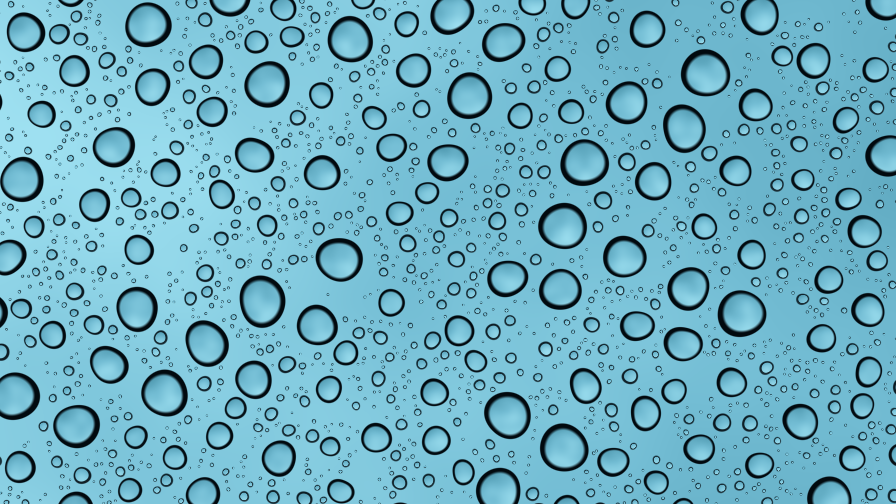
Reproduce this texture procedurally as a Shadertoy shader.

```glsl
// Water drops with dark rims scattered over softly lit blue glass.

const vec3 DEEP_BLUE = vec3(0.31, 0.60, 0.69);
const vec3 MID_BLUE  = vec3(0.45, 0.74, 0.83);
const vec3 PALE_BLUE = vec3(0.62, 0.88, 0.945);
const vec3 RIM_INK   = vec3(0.005, 0.035, 0.055);

// Per layer: cell size, smallest radius, largest radius (canvas heights).
const int LAYERS = 6;
const vec3 LAYER_SIZES[LAYERS] = vec3[LAYERS](
    vec3(0.132, 0.025, 0.049),
    vec3(0.094, 0.013, 0.026),
    vec3(0.058, 0.008, 0.014),
    vec3(0.036, 0.004, 0.008),
    vec3(0.023, 0.0018, 0.004),
    vec3(0.027, 0.0020, 0.005));
const float PRESENCE = 0.92;    // chance that a cell holds a drop
const float WOBBLE = 0.045;     // irregularity of the outline
const float CLEARANCE = 0.003;  // gap kept between drops
const float TAU = 6.2831853;

struct Drop { vec2 centre; float radius; vec3 seed; };

vec3 hash3(vec3 p) {
    p = fract(p * vec3(0.1031, 0.1030, 0.0973));
    p += dot(p, p.yxz + 33.33);
    return fract((p.xxy + p.yxx) * p.zyx);
}

mat2 rotation(float angle) {
    float c = cos(angle), s = sin(angle);
    return mat2(c, s, -s, c);
}

float gradientAt(vec2 corner, vec2 offset) {
    float angle = TAU * hash3(vec3(corner, 71.0)).x;
    return dot(vec2(cos(angle), sin(angle)), offset);
}

float gradientNoise(vec2 p) {
    vec2 i = floor(p), f = p - i;
    vec2 u = f * f * f * (f * (f * 6.0 - 15.0) + 10.0);
    vec2 e = vec2(1.0, 0.0);
    return mix(mix(gradientAt(i, f), gradientAt(i + e, f - e), u.x),
               mix(gradientAt(i + e.yx, f - e.yx), gradientAt(i + 1.0, f - 1.0), u.x), u.y);
}

// The drop of one layer in the cell at p, moved by whole cells.
// Rows slide sideways at random and each layer is turned, hiding the grid.
Drop dropNear(vec2 p, int layer, vec2 stepCells) {
    vec3 size = LAYER_SIZES[layer];
    float id = float(layer);
    mat2 turn = rotation(0.45 + 1.3 * id);
    vec2 g = turn * p / size.x;
    float row = floor(g.y) + stepCells.y;
    float slide = hash3(vec3(row, 17.0, id + 5.0)).x;
    vec2 cell = vec2(floor(g.x - slide) + stepCells.x, row);
    vec3 place = hash3(vec3(cell, id * 7.0 + 1.0));
    vec3 seed = hash3(vec3(cell, id * 7.0 + 4.0));
    float radius = mix(size.y, size.z, seed.x * mix(seed.x, 1.0, 0.5));
    float room = max(0.0, 0.5 * size.x - 1.18 * radius);
    vec2 centre = (cell + vec2(slide, 0.0) + 0.5) * size.x + (2.0 * place.xy - 1.0) * room;
    return Drop(centre * turn, place.z < PRESENCE ? radius : 0.0, seed);
}

// True when a drop of a larger layer already takes the place.
bool isBlocked(Drop d, int layer) {
    for (int larger = 0; larger < layer; larger++)
        for (int k = 0; k < 9; k++) {
            Drop o = dropNear(d.centre, larger, vec2(k % 3 - 1, k / 3 - 1));
            float reach = 1.08 * (d.radius + o.radius) + CLEARANCE;
            if (o.radius > 0.0 && distance(d.centre, o.centre) < reach) return true;
        }
    return false;
}

vec3 blueTone(float t) {
    vec3 shade = mix(DEEP_BLUE, MID_BLUE, clamp(2.0 * t, 0.0, 1.0));
    return mix(shade, PALE_BLUE, clamp(2.0 * t - 1.0, 0.0, 1.0));
}

// Glass lit from the left, with broad cloudy patches.
float glassTone(vec2 p, float aspect) {
    vec2 uv = p / vec2(aspect, 1.0);
    float glow = exp(-10.0 * dot(uv - vec2(0.17, 0.66), uv - vec2(0.17, 0.66)));
    return 0.80 - 0.45 * uv.x + 0.16 * glow
         + 0.28 * gradientNoise(p * 1.9 + 3.0) + 0.06 * gradientNoise(p * 7.0);
}

vec3 paintDrop(vec3 backdrop, Drop d, vec2 p, float aspect, float pixel) {
    // Slightly stretched, wavy outline
    vec2 q = p - d.centre;
    float angle = atan(q.y, q.x);
    float stretch = WOBBLE * (0.5 + 1.6 * d.seed.y * d.seed.y * d.seed.y);
    float outline = 1.0 + stretch * cos(2.0 * angle + TAU * d.seed.z)
                  + 0.5 * WOBBLE * cos(3.0 * angle + TAU * d.seed.y);
    vec2 n = q / (d.radius * outline);
    float cover = smoothstep(0.8 * pixel, -0.8 * pixel, (length(n) - 1.0) * d.radius);

    // Bright window inside, pushed off centre so the rim varies in width
    float large = smoothstep(0.003, 0.028, d.radius);
    vec2 lean = vec2(0.14 * (d.centre.x / aspect - 0.5), 0.10 * (d.seed.z - 0.5));
    float reach = length(n - lean);
    float tone = 0.60 - 0.36 * n.y - 0.25 * reach * reach
               + 0.35 * gradientNoise(p * 28.0) + 0.12 * n.x;
    float window = mix(0.70, 0.82, large);
    float rim = smoothstep(window - 0.09, window + 0.07, reach);
    vec3 body = mix(blueTone(tone), RIM_INK, rim * mix(0.72, 1.0, large));
    return mix(backdrop, body, cover);
}

void mainImage(out vec4 fragColor, in vec2 fragCoord) {
    float pixel = 1.0 / iResolution.y;
    float aspect = iResolution.x * pixel;
    vec2 p = fragCoord * pixel;
    vec3 color = blueTone(glassTone(p, aspect));
    for (int layer = 0; layer < LAYERS; layer++) {
        Drop d = dropNear(p, layer, vec2(0.0));
        bool touches = distance(p, d.centre) < 1.2 * d.radius + 2.0 * pixel;
        if (d.radius > 0.0 && touches && !isBlocked(d, layer))
            color = paintDrop(color, d, p, aspect, pixel);
    }
    fragColor = vec4(color, 1.0);
}
```
